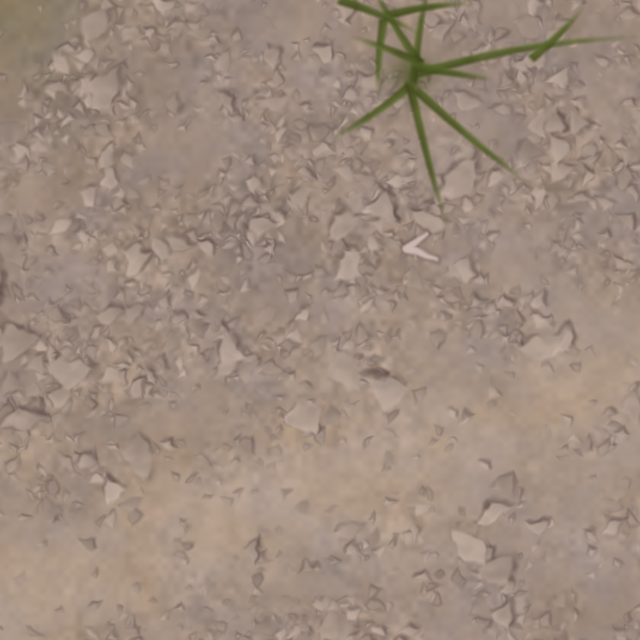
Reproduce this texture procedurally as a Shadertoy shader.

```glsl
// Dry pebbly soil with a smooth sandy band and a small tuft of grass.
const vec3 SOIL       = vec3(0.606, 0.534, 0.488);
const vec3 SAND       = vec3(0.682, 0.600, 0.537);
const vec3 OLIVE      = vec3(0.500, 0.450, 0.355);
const vec3 STONE      = vec3(0.720, 0.645, 0.595);
const vec3 CREVICE    = vec3(0.370, 0.305, 0.285);
const vec3 LEAF_DARK  = vec3(0.240, 0.275, 0.090);
const vec3 LEAF_LIGHT = vec3(0.380, 0.430, 0.210);
const vec3 CHIP       = vec3(0.820, 0.740, 0.710);
const float EDGE_BLUR = 0.0040, LEAF_WIDTH = 0.0070, LEAF_BOW = 0.035;
const float SHADE = 0.75, GRIT = 0.19, WARP = 0.009, BROAD = 0.075;
const vec2 CROWN = vec2(0.645, 0.885), SHADE_SIDE = vec2(0.12, 0.22);

// Each blade: root xy, tip xy
const int BLADES = 12;
const vec4 BLADE[BLADES] = vec4[](
    vec4(.640, .865, .505, .776), vec4(.640, .870, .703, .630),
    vec4(.650, .860, .845, .700), vec4(.650, .885, 1.03, .945),
    vec4(.830, .908, .920, 1.00), vec4(.645, .870, .672, 1.04),
    vec4(.655, .900, .570, 1.04), vec4(.600, .970, .592, .840),
    vec4(.600, .975, .755, .995), vec4(.660, .900, .540, .945),
    vec4(.655, .895, .780, .875), vec4(.530, 1.00, .670, .940));

vec3 hash3(vec2 p) {
    vec3 q = fract(p.xyx * vec3(0.1031, 0.1030, 0.0973));
    q += dot(q, q.yxz + 33.33);
    return fract((q.xxy + q.yzz) * q.zyx);
}

// Layered, warped sines: soft mottling around zero
float mottle(vec2 p) {
    float sum = 0.0, amp = 0.5;
    for (int i = 0; i < 5; i++) {
        sum += amp * sin(p.x + 1.4 * sin(p.y + 0.7)) * cos(p.y + 1.2 * sin(p.x * 0.8));
        p = mat2(1.36, 1.04, -1.04, 1.36) * p + 2.3;
        amp *= 0.68;
    }
    return sum;
}

// Smoothly blended random cell values around zero
vec3 crumbs(vec2 p) {
    vec2 i = floor(p), f = fract(p), e = vec2(0.0, 1.0);
    f *= f * (3.0 - 2.0 * f);
    return mix(mix(hash3(i), hash3(i + e.yx), f.x),
               mix(hash3(i + e), hash3(i + e.yy), f.x), f.y) - 0.5;
}

float glow(vec2 d, float tightness) { return exp(-dot(d, d) * tightness); }

float sandBand(vec2 uv) {
    float d = uv.y - 0.07 - 0.34 * uv.x + 0.05 * mottle(uv * 7.0);
    return exp(-d * d * 38.0);
}

float rubble(vec2 uv) {
    return clamp((0.55 + 1.1 * mottle(uv * 15.0 + 4.0)) * (1.0 - 0.85 * sandBand(uv))
        * (1.0 - glow(uv - vec2(0.02, 1.0), 90.0)), 0.04, 1.0);
}

// Signed distance to an irregular five-sided stone
float facets(vec2 p, float r, vec3 k) {
    float d = -r;
    for (float i = 0.0; i < 5.0; i++) {
        float a = 1.2566 * i + 6.283 * k.y + 0.7 * sin(i * 2.0 + 9.0 * k.z);
        d = max(d, dot(p, vec2(cos(a), sin(a))) - r * mix(0.55, 1.0, fract(k.x * 7.0 + i * 0.618)));
    }
    return mix(d, length(p) - r, 0.25);
}

// One layer of scattered stones, each with a dark crevice on one side
vec3 pebbles(vec3 col, vec2 uv, float cells, float amount, float seed) {
    vec2 g = uv * cells;
    float blur = EDGE_BLUR * cells;
    vec3 grain = crumbs(uv * 70.0 + seed);
    for (int n = 0; n < 9; n++) {
        vec2 cell = floor(g) + vec2(n % 3, n / 3) - 1.0;
        vec3 h = hash3(cell + seed), k = hash3(cell + seed + 57.3);
        if (h.z > amount * rubble((cell + 0.5) / cells)) continue;
        vec2 d = g - cell - 0.2 - 0.6 * h.xy;
        float r = mix(0.24, 0.48, k.x);
        float dist = facets(d, r, k);
        float rim = facets(d - r * (SHADE_SIDE + 0.5 * (h.yx - 0.5)), r, k);
        float crevice = 1.0 - smoothstep(-blur, blur + 0.06, rim);
        col = mix(col, CREVICE, SHADE * crevice * clamp(k.y + 1.2 * grain.x, 0.1, 1.0));
        vec3 tone = mix(SOIL * 0.96, STONE, 0.1 + h.x);
        tone *= 1.0 - 0.06 * dot(d, vec2(0.5, 0.8)) / r + 0.12 * grain.y;
        col = mix(col, tone, 0.9 * (1.0 - smoothstep(-blur, blur * 0.8, dist)));
    }
    return col;
}

vec3 ground(vec2 uv) {
    vec3 col = mix(SOIL, SAND, sandBand(uv) * 0.95);
    col = mix(col, OLIVE, 0.9 * glow(uv - vec2(0.0, 1.0), 50.0));
    col *= 1.0 + BROAD * mottle(uv * 10.0) + vec3(0.02, 0.0, -0.045) * mottle(uv * 17.0 + 9.0);
    vec3 coarse = crumbs(uv * 55.0), fine = crumbs(uv.yx * 105.0 + 7.0);
    col *= 1.0 + GRIT * (coarse.x + fine.x) * (0.2 + 0.8 * rubble(uv));
    vec2 bent = uv + WARP * (coarse.yz + 0.4 * fine.yz);
    col = pebbles(col, bent, 72.0, 0.50, 11.0);
    col = pebbles(col, bent, 45.0, 0.50, 43.0);
    col = pebbles(col, bent, 27.0, 0.38, 85.0);
    return pebbles(col, bent, 16.0, 0.26, 129.0);
}

// Tapered, gently bowed blades
vec3 grass(vec3 col, vec2 uv) {
    col = mix(col, LEAF_DARK, 0.55 * glow((uv - CROWN) * vec2(0.8, 1.0), 1300.0));
    for (int i = 0; i < BLADES; i++) {
        vec2 axis = BLADE[i].zw - BLADE[i].xy, p = uv - BLADE[i].xy;
        float len = length(axis), t = dot(p, axis) / (len * len);
        float bow = LEAF_BOW * len * sin(float(i) * 2.4 + 1.0) * sin(3.1416 * t);
        float side = (axis.x * p.y - axis.y * p.x) / len - bow;
        float width = LEAF_WIDTH * (1.0 - 0.65 * clamp(t, 0.0, 1.0));
        float mask = 1.0 - smoothstep(-EDGE_BLUR, EDGE_BLUR, abs(side) - width);
        mask *= smoothstep(-0.04, 0.03, t) * (1.0 - smoothstep(0.5, 1.0, t));
        float light = 0.35 + 0.4 * t + 0.35 * side / width + 0.5 * crumbs(uv * 45.0).x;
        col = mix(col, mix(LEAF_DARK, LEAF_LIGHT, clamp(light, 0.0, 1.0)), mask * 0.9);
    }
    return col;
}

// Distance to a stroke from the origin that thins towards its tip
float splinter(vec2 p, vec2 tip) {
    float t = clamp(dot(p, tip) / dot(tip, tip), 0.0, 1.0);
    return length(p - tip * t) + 0.004 * t;
}

void mainImage(out vec4 fragColor, in vec2 fragCoord) {
    vec2 uv = fragCoord / iResolution.xy;
    vec3 col = ground(uv);
    // Pale forked chip over its shadow
    vec2 p = uv - vec2(0.637, 0.610) + 0.006 * crumbs(uv * 60.0).xy;
    float chip = min(splinter(p, vec2(0.029, 0.026)), splinter(p, vec2(0.045, -0.017)));
    col = mix(col, CREVICE, 0.45 * (1.0 - smoothstep(0.004, 0.016, chip)));
    col = mix(col, CHIP, 0.9 * (1.0 - smoothstep(0.003, 0.010, chip)));
    fragColor = vec4(grass(col, uv), 1.0);
}
```
